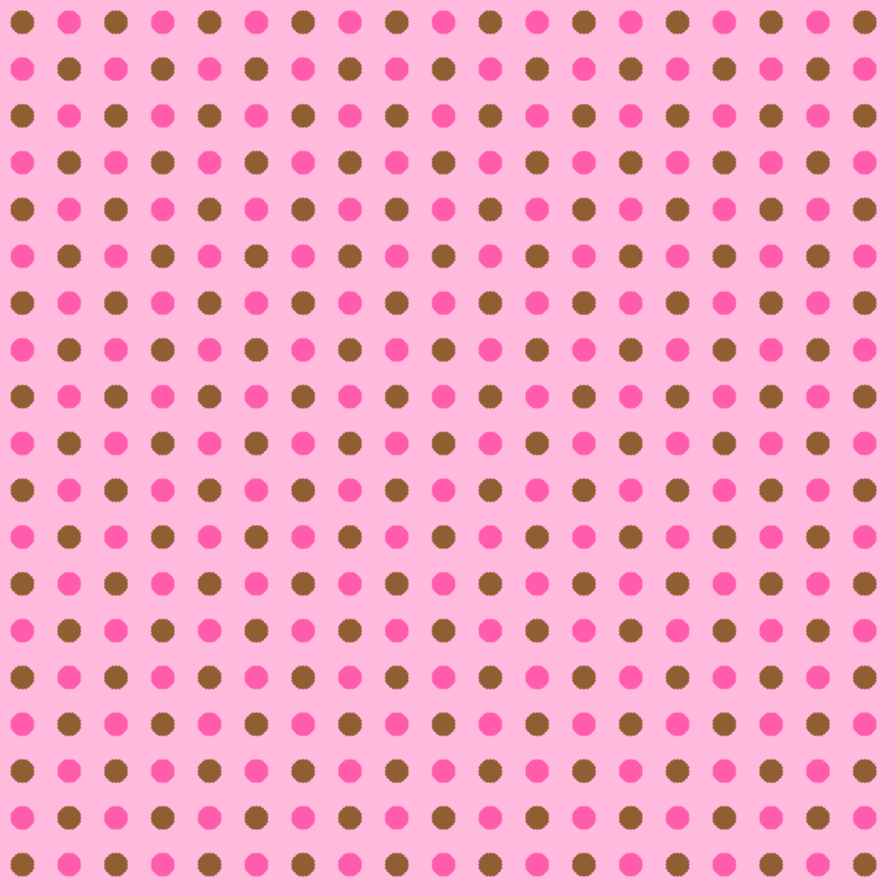
Give the GLSL for this pattern, as a WebGL 2 fragment shader.

```glsl
#version 300 es
precision highp float;
// Polka dots: a square grid of small dots, brown and hot pink in a checkerboard,
// on pale pink. Each grid cell holds one distance-function dot whose rim is
// slightly faceted and rippled, with a soft edge.

uniform vec2 u_resolution;
out vec4 fragColor;

// Layout, in canvas units
const float SPACING = 0.05223;
const vec2 FIRST_DOT = vec2(0.0250, 0.0350);  // centre of the lower left dot
const float RADIUS = 0.0132;
const float EDGE_SOFTNESS = 0.0013;           // half width of the blended rim

// Rim irregularity, relative to the radius
const float FACETS = 8.0;
const float FACET_DEPTH = 0.018;
const float RIPPLES = 20.0;
const float BROWN_RIPPLE = 0.022;
const float PINK_RIPPLE = 0.010;

const vec3 PALE_PINK = vec3(1.00, 0.73, 0.87);
const vec3 HOT_PINK = vec3(1.00, 0.36, 0.67);
const vec3 BROWN = vec3(0.56, 0.37, 0.20);

// Approximate signed distance to a dot with flattened sides and a rippled rim
float dotDistance(vec2 p, float ripple) {
    float angle = atan(p.y, p.x + 1e-6);
    float rim = 1.0 - FACET_DEPTH * cos(FACETS * angle)
                    + ripple * cos(RIPPLES * angle);
    return length(p) - RADIUS * rim;
}

void main() {
    vec2 uv = gl_FragCoord.xy / u_resolution.y;

    // Nearest dot and the offset from its centre
    vec2 grid = (uv - FIRST_DOT) / SPACING;
    vec2 cell = floor(grid + 0.5);
    vec2 offset = (grid - cell) * SPACING;

    // Alternate the two colours along rows and columns
    bool isPink = mod(cell.x + cell.y, 2.0) > 0.5;
    vec3 dotColor = isPink ? HOT_PINK : BROWN;
    float ripple = isPink ? PINK_RIPPLE : BROWN_RIPPLE;

    // Blend over at least one pixel on small canvases
    float softness = max(EDGE_SOFTNESS, 0.6 / u_resolution.y);
    float coverage = 1.0 - smoothstep(-softness, softness, dotDistance(offset, ripple));
    fragColor = vec4(mix(PALE_PINK, dotColor, coverage), 1.0);
}
```
